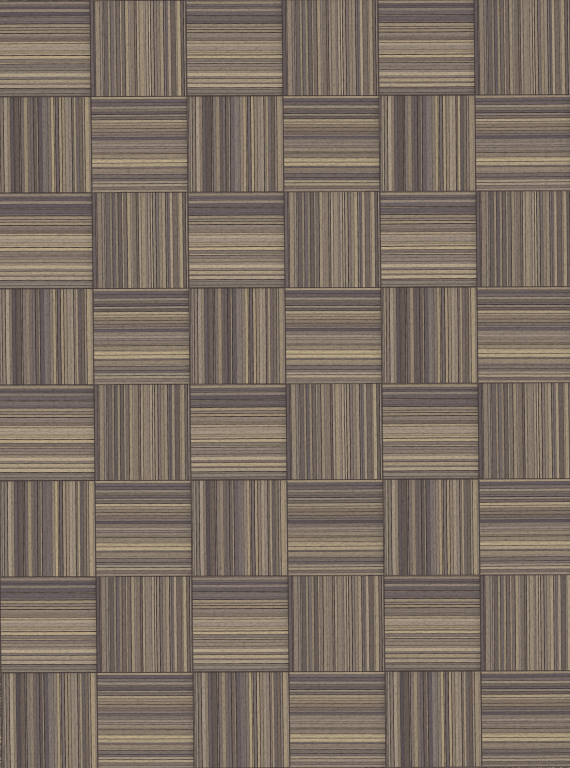
This pattern is drawn by a Shadertoy shader. Its source:

```glsl
// Basket-weave veneer: square tiles of thin wood strips, turned a quarter at each step.
// Four strip layouts repeat in a 2 x 2 block; every strip is painted over the previous one
// with soft jittered seams, then cellular grain, layered sines and tile joints are added.

#define TILE_ROWS 8.0      // tiles from top to bottom
#define STRIPS 33.0        // strips in each tile
#define EDGE_JITTER 0.7    // irregularity of strip widths
#define SEAM_HALF 0.17     // half seam width, in strips
#define JOINT_HALF 0.006   // half joint width, in tiles
#define GRAIN 0.16         // strength of the wood grain
#define TILE_WEAR 0.2      // tone change between tiles of one kind
#define DARK vec3(0.345, 0.305, 0.3)
#define MIDDLE vec3(0.515, 0.465, 0.42)
#define LIGHT vec3(0.68, 0.615, 0.505)
#define SEAM_COLOR vec3(0.235, 0.2, 0.195)

float hash(vec2 p) {
    return fract(sin(dot(p, vec2(127.1, 311.7))) * 43758.5);
}

// Distance to the nearest scattered point
float cellular(vec2 p) {
    vec2 cell = floor(p), f = fract(p);
    float nearest = 2.0;
    for (int y = -1; y <= 1; y++)
    for (int x = -1; x <= 1; x++) {
        vec2 o = vec2(x, y), id = cell + o;
        vec2 seed = o + vec2(hash(id), hash(id + 57.3));
        nearest = min(nearest, length(seed - f));
    }
    return nearest;
}

// Broad light and dark bands across each kind of tile
float toneTrend(float across, bool horizontal, float kind) {
    if (horizontal) {
        float lower = smoothstep(0.35, 0.6, across);
        return mix(-0.1, 0.13, lower) + 0.05 * sin(across * 17.0 + kind);
    }
    if (kind > 1.5) return mix(-0.17, 0.04, smoothstep(0.35, 0.9, across));
    return 0.02 + 0.07 * sin(across * 7.0 - 2.2);
}

vec3 stripColor(float k, float kind, vec2 tile, bool horizontal) {
    vec2 key = vec2(k, kind * 37.0 + 5.0);
    float tone = 0.2 + 0.64 * hash(key);
    tone += toneTrend(k / STRIPS, horizontal, kind);
    tone += TILE_WEAR * (hash(tile * 7.0 + k * 1.3) - 0.5);
    tone += 0.2 * step(0.86, hash(key + 11.0));
    tone = clamp(tone, 0.0, 1.0);
    vec3 color = tone < 0.5 ? mix(DARK, MIDDLE, tone * 2.0)
                            : mix(MIDDLE, LIGHT, tone * 2.0 - 1.0);
    float warmth = hash(key + 23.0) - 0.5;
    return color + warmth * vec3(0.02, 0.01, -0.03);
}

void mainImage(out vec4 fragColor, in vec2 fragCoord) {
    // Tile coordinates run right and down, with a slight lean
    float pixel = TILE_ROWS / iResolution.y;
    vec2 p = fragCoord * pixel;
    p.y = TILE_ROWS - p.y;
    p = vec2(p.x + 0.0625 - 0.0104 * p.y, p.y - 0.01 + 0.004 * p.x);
    vec2 tile = floor(p), f = fract(p);
    vec2 parity = mod(tile, 2.0);
    bool horizontal = abs(parity.x - parity.y) < 0.5;
    float kind = parity.x + 2.0 * parity.y;

    // Strip coordinates with a barely visible bow along the length
    float along = horizontal ? f.x : f.y;
    float across = horizontal ? f.y : f.x;
    float phase = 6.28 * hash(tile);
    across += 0.0015 * sin(along * 3.0 + phase);
    float s = across * STRIPS;
    float soft = 0.5 * pixel * STRIPS;

    // Paint neighbouring strips in order and keep the darkest seam
    float first = floor(s) - 2.0, seam = 0.0;
    vec3 color = stripColor(first, kind, tile, horizontal);
    for (int n = 0; n < 5; n++) {
        float k = first + float(n);
        float edge = k + EDGE_JITTER * (hash(vec2(k, kind + 71.0)) - 0.5);
        vec3 strip = stripColor(k, kind, tile, horizontal);
        color = mix(color, strip, smoothstep(-soft, soft, s - edge));
        float strength = 0.1 + 0.85 * hash(vec2(k, kind + 93.0));
        float line = 1.0 - smoothstep(SEAM_HALF - soft, SEAM_HALF + soft, abs(s - edge));
        seam = max(seam, strength * line);
    }

    // Short fibres and slow tone changes along the strips
    float fibre = cellular(vec2(along * 26.0, across * 62.0) + tile * 61.0);
    float drift = sin(along * 9.0 + floor(s) * 2.4 + phase)
                + 0.5 * sin(along * 27.0 + s * 1.7);
    color *= 1.0 + GRAIN * (0.5 - fibre) + 0.015 * drift;
    color *= 1.0 + 0.04 * (hash(tile + 19.0) - 0.5);
    seam *= 0.88 + 0.12 * sin(along * 41.0 + floor(s) * 3.1);
    color = mix(color, SEAM_COLOR, seam);

    // Shaded strip ends and dark joints between tiles
    float shade = horizontal ? 0.14 * exp(-(1.0 - f.x) * 26.0) : 0.05 * exp(-f.y * 30.0);
    color *= 1.0 - shade;
    vec2 gap = min(f, 1.0 - f);
    float joint = min(gap.x, gap.y);
    float cover = 1.0 - smoothstep(JOINT_HALF - 0.5 * pixel, JOINT_HALF + 0.5 * pixel, joint);
    color = mix(color, SEAM_COLOR, 0.65 * cover);
    fragColor = vec4(clamp(color, 0.0, 1.0), 1.0);
}
```
